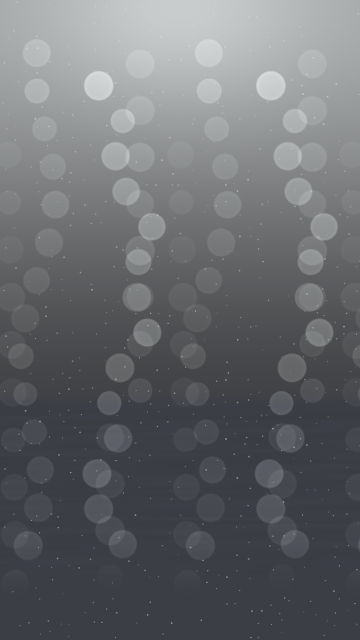
Reproduce this background procedurally as a Shadertoy shader.

```glsl
// A misty grey sky with a pale glow at the top, fading to dark slate water.
// Soft bokeh discs hang in wavering chains that repeat sideways, and
// hashed grid cells scatter fine bright specks over everything.

const float TILE = 0.269;                        // sideways repeat of the chains
const float HORIZON = 0.372;
const vec3 MIST = vec3(0.642, 0.652, 0.656);
const vec3 DUSK = vec3(0.245, 0.250, 0.260);
const vec3 WATER = vec3(0.234, 0.243, 0.275);
const vec3 LIGHT = vec3(0.98, 1.0, 0.99);

float hash(vec2 p) {
    vec3 q = fract(vec3(p.xyx) * 0.1031);
    q += dot(q, q.yzx + 33.33);
    return fract((q.x + q.y) * q.z);
}

float noise(vec2 p) {
    vec2 cell = floor(p), f = fract(p);
    f = f * f * (3.0 - 2.0 * f);
    float low = mix(hash(cell), hash(cell + vec2(1, 0)), f.x);
    float high = mix(hash(cell + vec2(0, 1)), hash(cell + vec2(1, 1)), f.x);
    return mix(low, high, f.y);
}

// Sky gradient, top glow and streaked water
vec3 backdrop(vec2 p, float centre) {
    vec3 sky = mix(DUSK, MIST, smoothstep(0.32, 1.0, p.y));
    vec2 d = (p - vec2(centre, 0.985)) / vec2(0.21, 0.16);
    sky += 0.15 * LIGHT * exp(-dot(d, d));
    float streak = noise(p * vec2(7.0, 190.0)) - 0.5;
    vec3 water = WATER + 0.014 * streak * smoothstep(0.03, 0.2, p.y);
    return mix(water, sky, smoothstep(HORIZON - 0.012, HORIZON + 0.022, p.y));
}

// One sideways-repeating disc with a faint rim
float disc(vec2 p, vec2 centre, float radius) {
    vec2 d = p - centre;
    d.x -= TILE * round(d.x / TILE);
    float r = length(d) / radius;
    float body = 1.0 - smoothstep(0.88, 1.03, r);
    return body * (0.88 + 0.16 * smoothstep(0.6, 0.95, r));
}

// A disc whose size and strength vary with its place in the chain
float bead(vec2 p, vec2 centre, float id, float chain, float strength) {
    float size = mix(0.019, 0.024, hash(vec2(id, chain)));
    float vary = mix(0.7, 1.3, hash(vec2(id + 31.0, chain)));
    return strength * vary * disc(p, centre, size);
}

float bokeh(vec2 p) {
    float sum = 0.0;
    for (int k = 0; k < 15; k++) {
        float i = float(k);
        // Bright chain, swaying slowly with a quicker ripple
        float sway = 0.0326 * sin((i - 2.2) * 0.5236);
        float ripple = 0.018 * cos((i - 1.0) * 2.0944);
        vec2 bright = vec2(0.193 + sway + ripple, 0.866 - 0.0551 * i);
        if (k < 14) sum += bead(p, bright, i, 1.0, 0.145);
        // Fainter companion, stepping left near the water
        float shift = 0.047 * smoothstep(7.0, 8.0, i);
        vec2 companion = vec2(0.219 - shift, 0.9 - 0.0729 * i);
        if (k < 12) sum += bead(p, companion, i, 2.0, 0.06);
        // Left chain, drifting outward as it falls
        float drift = 0.021 * cos((i - 4.0) * 0.838) - 0.0031 * i;
        vec2 left = vec2(0.078 + drift, 0.917 - 0.0592 * i);
        sum += bead(p, left, i, 3.0, 0.07);
        // Dim chain on the seam of the repeat
        vec2 seam = vec2(0.013 + 0.0013 * i, 0.758 - 0.0742 * i);
        if (k < 9) sum += bead(p, seam, i, 4.0, 0.035);
    }
    return sum * smoothstep(0.06, 0.17, p.y);
}

// At most one small dot in each grid cell
float specks(vec2 p, float cells, float pixel) {
    vec2 cell = floor(p * cells);
    vec2 offset = vec2(hash(cell + 7.0), hash(cell + 53.0));
    vec2 centre = (cell + 0.15 + 0.7 * offset) / cells;
    float radius = mix(0.0008, 0.0015, hash(cell + 91.0));
    float dot = 1.0 - smoothstep(radius - 0.5 * pixel, radius + 0.5 * pixel, length(p - centre));
    float present = step(0.68, hash(cell + 137.0));
    return dot * present * mix(0.12, 0.45, hash(cell + 211.0));
}

void mainImage(out vec4 fragColor, in vec2 fragCoord) {
    float pixel = 1.0 / iResolution.y;
    vec2 p = fragCoord * pixel;
    vec3 color = backdrop(p, 0.5 * iResolution.x * pixel);
    color += bokeh(p) * LIGHT * 0.95;
    color = mix(color, vec3(0.9), specks(p, 58.0, pixel));
    fragColor = vec4(clamp(color, 0.0, 1.0), 1.0);
}
```
